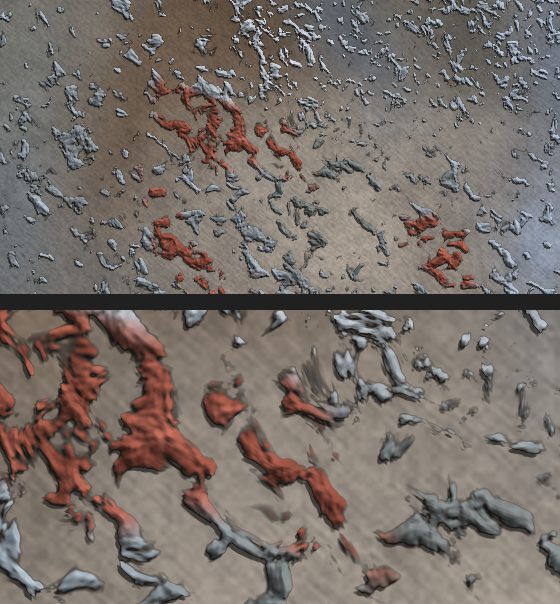
Top: the whole. Bottom: its middle third, enlarged.
Reproduce this texture procedurally as a Shadertoy shader.

```glsl
// Weathered metal sheet: soft washes of brown, beige and blue-grey, brushed grain,
// and clustered raised paint flakes. The flakes are thresholded fractal noise,
// lit from the upper right, with dark rims and short cast shadows.

const vec2 LIGHT_STEP = vec2(0.0035, 0.0050);
const float BRUSH_ANGLE = 0.72;

float hash(vec2 p) {
    return fract(sin(dot(p, vec2(127.1, 311.7))) * 43758.545);
}

float noise(vec2 p) {
    vec2 cell = floor(p), f = fract(p);
    f = f * f * (3.0 - 2.0 * f);
    float low = mix(hash(cell), hash(cell + vec2(1.0, 0.0)), f.x);
    float high = mix(hash(cell + vec2(0.0, 1.0)), hash(cell + vec2(1.0, 1.0)), f.x);
    return mix(low, high, f.y);
}

float fbm(vec2 p) {
    float sum = 0.0, weight = 0.52;
    for (int i = 0; i < 4; i++) {
        sum += weight * noise(p);
        p = mat2(0.8, 0.6, -0.6, 0.8) * p * 2.03 + 17.3;
        weight *= 0.52;
    }
    return sum / 1.004;
}

vec2 turn(vec2 p, float angle) {
    float c = cos(angle), s = sin(angle);
    return vec2(c * p.x - s * p.y, s * p.x + c * p.y);
}

// Soft elliptical spot, tilted by angle
float spot(vec2 p, vec2 center, vec2 radius, float angle) {
    vec2 d = turn(p - center, -angle) / radius;
    return exp(-dot(d, d));
}

// Where the flakes are rust red
float rustZone(vec2 p) {
    float zone = spot(p, vec2(0.66, 0.57), vec2(0.18, 0.10), -0.9);
    zone += spot(p, vec2(0.95, 0.49), vec2(0.19, 0.08), -0.8);
    zone += spot(p, vec2(0.55, 0.30), vec2(0.15, 0.06), -1.1);
    zone += spot(p, vec2(0.72, 0.06), vec2(0.20, 0.09), -0.4);
    zone += spot(p, vec2(1.50, 0.14), vec2(0.17, 0.11), -0.9);
    return min(zone, 1.0);
}

// Flake relief: positive inside a flake, negative on bare metal
float flakeHeight(vec2 p) {
    vec2 q = turn(p, BRUSH_ANGLE) * vec2(23.0, 31.0);
    q += 0.9 * (vec2(noise(q * 0.8), noise(q * 0.8 + 41.0)) - 0.5);
    float fineness = smoothstep(0.2, 0.7, spot(p, vec2(1.45, 0.95), vec2(0.75, 0.5), 0.0));
    float grain = mix(fbm(q), fbm(q * 1.8 + 9.0), fineness);
    float cluster = fbm(turn(p, BRUSH_ANGLE) * vec2(4.0, 6.5) + 3.7);
    float threshold = 0.74 - 0.26 * cluster - 0.05 * rustZone(p);
    threshold -= 0.03 * spot(p, vec2(0.95, 0.85), vec2(0.45, 0.25), -0.6);
    threshold += 0.06 * spot(p, vec2(0.25, 0.95), vec2(0.30, 0.20), 0.0);
    threshold += 0.06 * spot(p, vec2(1.35, 0.62), vec2(0.20, 0.22), 0.0);
    return grain - threshold;
}

// Broad stained colours of the sheet
vec3 metalColor(vec2 p) {
    p += 0.14 * (vec2(fbm(p * 4.0), fbm(p * 4.0 + 23.0)) - 0.5);
    vec3 c = vec3(0.48, 0.45, 0.42);
    c = mix(c, vec3(0.45, 0.45, 0.43), spot(p, vec2(0.05, 0.70), vec2(0.35, 0.55), 0.0));
    c = mix(c, vec3(0.43, 0.46, 0.48), spot(p, vec2(0.08, 0.18), vec2(0.36, 0.38), -0.5));
    c = mix(c, vec3(0.41, 0.33, 0.26), 0.85 * spot(p, vec2(0.56, 0.72), vec2(0.70, 0.21), 1.1));
    c = mix(c, vec3(0.35, 0.28, 0.22), 0.85 * spot(p, vec2(0.90, 0.86), vec2(0.42, 0.19), -0.7));
    c = mix(c, vec3(0.64, 0.60, 0.56), 0.95 * spot(p, vec2(1.10, 0.22), vec2(0.48, 0.40), -0.4));
    c = mix(c, vec3(0.60, 0.58, 0.55), 0.80 * spot(p, vec2(1.36, 0.60), vec2(0.24, 0.20), -0.6));
    c = mix(c, vec3(0.34, 0.37, 0.41), 0.90 * spot(p, vec2(1.15, 0.92), vec2(0.32, 0.14), -0.9));
    c = mix(c, vec3(0.35, 0.34, 0.31), 0.85 * spot(p, vec2(1.54, 0.90), vec2(0.36, 0.17), -0.6));
    c = mix(c, vec3(0.42, 0.46, 0.52), 0.85 * spot(p, vec2(1.92, 0.72), vec2(0.18, 0.50), 0.1));
    return mix(c, vec3(0.54, 0.59, 0.67), 0.85 * spot(p, vec2(1.83, 0.18), vec2(0.15, 0.24), 0.2));
}

// Paint colour of the flakes by region
vec3 flakeColor(vec2 p) {
    vec3 c = mix(vec3(0.38, 0.40, 0.41), vec3(0.49, 0.53, 0.57), noise(p * 13.0));
    c = mix(c, vec3(0.59, 0.61, 0.64), 0.8 * spot(p, vec2(0.90, 0.85), vec2(0.45, 0.24), -0.6));
    c = mix(c, vec3(0.30, 0.31, 0.29), 0.8 * spot(p, vec2(1.14, 0.30), vec2(0.28, 0.22), -0.8));
    c = mix(c, vec3(0.50, 0.54, 0.60), 0.7 * smoothstep(1.45, 1.85, p.x));
    float rust = smoothstep(0.30, 0.60, rustZone(p) + 0.4 * (noise(p * 11.0) - 0.5));
    vec3 red = mix(vec3(0.38, 0.20, 0.16), vec3(0.53, 0.30, 0.25), noise(p * 40.0));
    return mix(c, red, rust);
}

void mainImage(out vec4 fragColor, in vec2 fragCoord) {
    vec2 p = fragCoord / iResolution.y;

    // Brushed and speckled metal
    vec2 brushed = turn(p, BRUSH_ANGLE);
    float scratches = noise(brushed * vec2(35.0, 190.0)) - 0.5;
    float speckle = noise(p * 150.0) - 0.5;
    float mottling = fbm(p * 9.0) - 0.5;
    vec3 color = metalColor(p) * (1.0 + 0.13 * scratches + 0.14 * speckle + 0.22 * mottling);

    // Relief, cast shadow and rim
    float height = flakeHeight(p);
    float towardLight = flakeHeight(p + LIGHT_STEP);
    float flake = smoothstep(-0.005, 0.035, height);
    float shadow = smoothstep(-0.01, 0.05, towardLight) * (1.0 - flake);
    float rim = smoothstep(-0.045, 0.0, height) * (1.0 - smoothstep(0.0, 0.05, height));
    float slope = clamp((height - towardLight) * 5.0, -0.45, 0.45);

    // Flakes over metal
    vec3 paint = flakeColor(p) * (1.0 + slope + 0.25 * speckle);
    color = mix(color, vec3(0.15, 0.14, 0.13), 0.75 * shadow);
    color = mix(color, paint, flake);
    color *= 1.0 - rim * (0.42 - 0.5 * slope);
    fragColor = vec4(clamp(color, 0.0, 1.0), 1.0);
}
```
